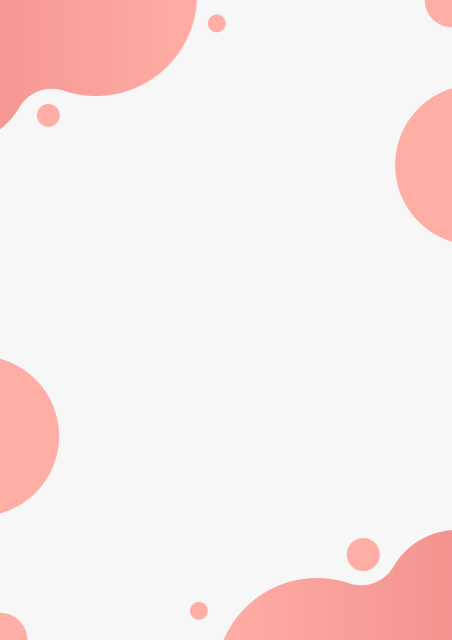
A Shadertoy shader for this background:

```glsl
// Pale page with coral liquid blobs in two opposite corners and loose round drops.
#define ASPECT 0.7057
#define PAPER vec3(0.969)
#define CORAL vec3(1.0, 0.682, 0.651)
#define ROSE vec3(0.937, 0.540, 0.530)
#define MAIN_RADIUS 0.1580
#define SIDE_RADIUS 0.1146
#define NOTCH_RADIUS 0.0587
#define SIDE_OFFSET vec2(-0.2188, -0.1185)
#define TOP_BLOB vec2(0.1497, 1.0080)
#define BOTTOM_BLOB vec2(0.4948, -0.0612)
#define BLOB_WIDTH 0.4922

// Drops: centre in xy, radius in z, in units of the canvas height.
const vec3 DROPS[8] = vec3[8](
    vec3(0.3385, 0.9635, 0.0139), vec3(0.0755, 0.8197, 0.0178),
    vec3(0.7057, 1.0000, 0.0426), vec3(0.7422, 0.7422, 0.1253),
    vec3(-0.0331, 0.3186, 0.1253), vec3(0.0000, 0.0000, 0.0426),
    vec3(0.5671, 0.1335, 0.0258), vec3(0.3105, 0.0456, 0.0139));

float circle(vec2 p, vec2 centre, float radius) {
    return length(p - centre) - radius;
}

// Two circles joined on one side by a concave arc tangent to both.
float blob(vec2 p) {
    float span = length(SIDE_OFFSET);
    vec2 axis = SIDE_OFFSET / span;
    vec2 q = vec2(dot(p, axis), dot(p, vec2(-axis.y, axis.x)));
    float d = min(circle(q, vec2(0.0), MAIN_RADIUS),
                  circle(q, vec2(span, 0.0), SIDE_RADIUS));

    // The notch centre completes a triangle with the two circle centres.
    float a = MAIN_RADIUS + NOTCH_RADIUS;
    float b = SIDE_RADIUS + NOTCH_RADIUS;
    float x = (a * a - b * b + span * span) / (2.0 * span);
    vec2 notch = vec2(x, sqrt(a * a - x * x));
    bool inTriangle = q.y > 0.0
        && q.x * notch.y > notch.x * q.y
        && (span - q.x) * notch.y > (span - notch.x) * q.y;
    return inTriangle ? min(d, -circle(q, notch, NOTCH_RADIUS)) : d;
}

float coverage(float d) {
    return clamp(0.5 - d * iResolution.y, 0.0, 1.0);
}

// Shades a blob from coral at its main edge to rose at the far end.
vec3 paintBlob(vec3 color, vec2 local) {
    float t = clamp((MAIN_RADIUS - local.x) / BLOB_WIDTH, 0.0, 1.0);
    return mix(color, mix(CORAL, ROSE, t), coverage(blob(local)));
}

void mainImage(out vec4 fragColor, in vec2 fragCoord) {
    vec2 p = fragCoord / iResolution.xy * vec2(ASPECT, 1.0);

    // Corner blobs: the lower one is the upper one turned by half a circle.
    vec3 color = paintBlob(PAPER, p - TOP_BLOB);
    color = paintBlob(color, BOTTOM_BLOB - p);

    // Flat drops.
    float drops = 1e3;
    for (int i = 0; i < DROPS.length(); i++) {
        drops = min(drops, circle(p, DROPS[i].xy, DROPS[i].z));
    }
    color = mix(color, CORAL, coverage(drops));

    fragColor = vec4(color, 1.0);
}
```
